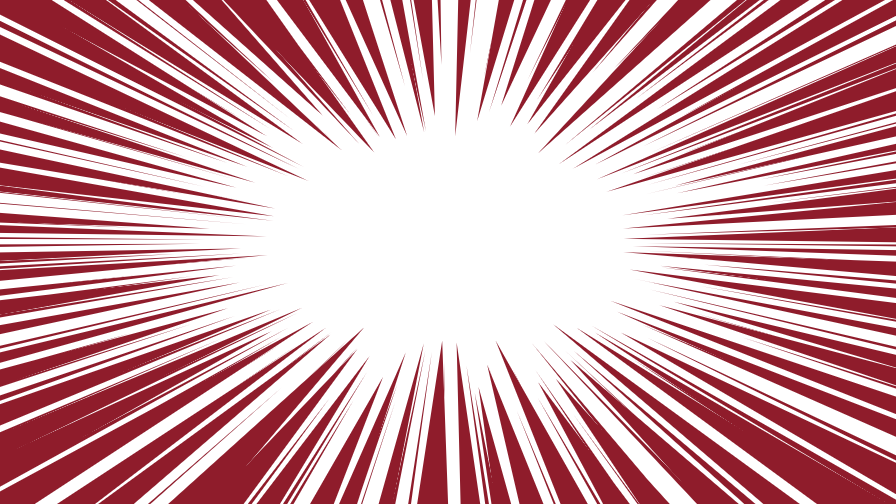
Write a Shadertoy shader that draws this background.

```glsl
// Crimson speed lines bursting outward around a blank white oval.
// Angle and radius are measured in oval space; each angular cell holds one
// hashed wedge with its own tip distance, width and offset.

const vec3 PAPER = vec3(1.0);
const vec3 CRIMSON = vec3(0.56, 0.11, 0.17);
const float TAU = 6.2831853;

// Integer hash of a cell index and a channel, from 0 to 1.
float hash(float cell, float channel) {
    uint n = uint(cell) * 1597334677u ^ uint(channel) * 3812015801u;
    n = (n ^ (n >> 15u)) * 2246822519u;
    n = (n ^ (n >> 13u)) * 3266489917u;
    return float(n ^ (n >> 16u)) / 4294967295.0;
}

// Share of a footprint of the given size that lies within a centred band.
float bandCoverage(float offset, float halfWidth, float footprint) {
    float upper = min(offset + 0.5 * footprint, halfWidth);
    float lower = max(offset - 0.5 * footprint, -halfWidth);
    return clamp((upper - lower) / footprint, 0.0, 1.0);
}

// Ring of straight-sided wedges. Ranges give nearest and farthest tip, and
// smallest and largest half width in cells.
float wedgeRing(float angle, float radius, float angularPixel, float count,
                vec2 tipRange, vec2 widthRange, float jitter, float seed) {
    float position = angle / TAU * count;
    float footprint = angularPixel / TAU * count;
    float ink = 0.0;
    for (int i = -1; i <= 1; i++) {
        float cell = floor(position) + float(i);
        float id = mod(cell, count);
        float centre = cell + 0.5 + jitter * (hash(id, seed) - 0.5);
        float tipPick = hash(id, seed + 1.0);
        float tip = mix(tipRange.x, tipRange.y, tipPick * sqrt(tipPick));
        float spread = mix(widthRange.x, widthRange.y, hash(id, seed + 2.0));
        float halfWidth = spread * max(1.0 - tip / radius, 0.0);
        ink = max(ink, bandCoverage(position - centre, halfWidth, footprint));
    }
    return ink;
}

void mainImage(out vec4 fragColor, in vec2 fragCoord) {
    // Oval space: the blank centre has a radius of about one.
    vec2 ovalCentre = vec2(0.5 * iResolution.x / iResolution.y, 0.521);
    vec2 ovalRadii = vec2(0.239 * iResolution.x / iResolution.y, 0.235);
    vec2 q = (fragCoord / iResolution.y - ovalCentre) / ovalRadii;
    float radius = max(length(q), 0.001);
    float angle = atan(q.y, q.x);

    // Angle spanned by one pixel, for smooth edges.
    vec2 angleSlope = vec2(-q.y, q.x) / ovalRadii / (radius * radius);
    float angularPixel = max(length(angleSlope) / iResolution.y, 0.00001);

    // Broad wedges, then fine slivers starting farther out.
    float broad = wedgeRing(angle, radius, angularPixel, 80.0,
                            vec2(0.82, 1.3), vec2(0.22, 0.74), 0.6, 11.0);
    float fine = wedgeRing(angle, radius, angularPixel, 136.0,
                           vec2(0.92, 1.7), vec2(0.06, 0.32), 0.8, 47.0);

    fragColor = vec4(mix(PAPER, CRIMSON, max(broad, fine)), 1.0);
}
```
